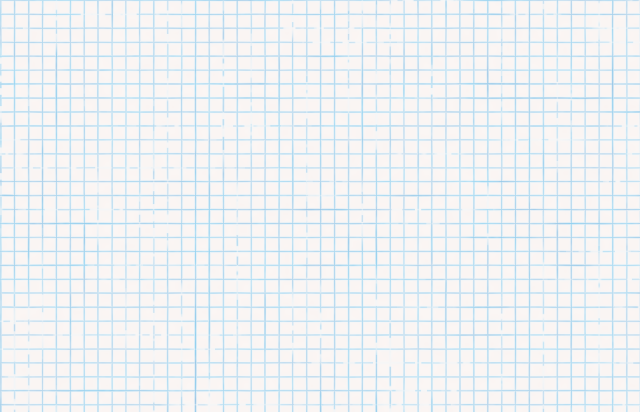
Reproduce this pattern procedurally as a WebGL 2 fragment shader.

```glsl
#version 300 es
precision highp float;
// Graph paper: a 46-column grid of fine, unevenly printed blue lines on warm white.
uniform vec2 u_resolution;
out vec4 fragColor;

float hash(vec2 p) {
  return fract(sin(dot(p, vec2(127.1, 311.7))) * 43758.5453);
}

float noise(vec2 p) {
  vec2 i = floor(p), f = fract(p);
  f = f * f * (3.0 - 2.0 * f);
  return mix(mix(hash(i), hash(i + vec2(1, 0)), f.x),
             mix(hash(i + vec2(0, 1)), hash(i + vec2(1, 1)), f.x), f.y);
}

// One family of lines: x = ink, y = halo, z = bare scuffed patches
vec3 ruling(float across, float along, float seed, float px) {
  float id = floor(across + 0.5);
  vec2 key = vec2(id * 7.0 + seed, seed);
  float wobble = 0.025 * (hash(key) - 0.5) + 0.02 * (noise(vec2(along * 0.6, key.x)) - 0.5);
  float d = abs(across - id - wobble);

  // Width and strength differ by line, by cell and along the stroke
  float cell = hash(vec2(floor(along), key.x + 3.0));
  float heavy = smoothstep(0.78, 0.9, noise(vec2(along * 0.17, key.x + 19.0)));
  float width = 0.036 + 0.008 * (hash(key + 5.0) - 0.5) + 0.01 * heavy;
  float strength = 0.72 + 0.16 * hash(key + 9.0) + 0.1 * cell + 0.15 * heavy;
  strength *= 0.88 + 0.2 * noise(vec2(along * 3.0, key.x + 31.0));

  // Long worn stretches hold short breaks
  float worn = smoothstep(0.66, 0.86, noise(vec2(along * 0.13, key.x + 47.0)));
  float broken = worn * smoothstep(0.42, 0.62, noise(vec2(along * 2.3, key.x + 61.0)));
  strength *= (1.0 - 0.25 * worn) * (1.0 - 0.85 * broken);

  float soft = max(0.045, px);
  float body = 1.0 - smoothstep(width - soft, width + soft, d);
  float halo = exp(-d * d / 0.017);
  return vec3(body * strength, halo * (1.0 - 0.6 * broken), body * broken);
}

void main() {
  // Grid units: one cell is 1/46 of the width, rows counted from the top
  float px = 46.0 / u_resolution.x;
  vec2 p = vec2(gl_FragCoord.x, u_resolution.y - gl_FragCoord.y) * px;
  p = p * vec2(1.0, 0.998) - vec2(0.05, 0.03);

  vec3 columns = ruling(p.x, p.y, 11.0, px);
  vec3 rows = ruling(p.y, p.x, 83.0, px);
  float ink = clamp(max(columns.x, rows.x) + 0.15 * columns.x * rows.x, 0.0, 1.0);
  float halo = max(columns.y, rows.y);
  float bare = max(columns.z, rows.z);

  // Paper with faint mottling, then halo, ink and scuffs
  vec3 color = vec3(0.982, 0.961, 0.953) + 0.006 * (noise(p * 1.7) - 0.5);
  color = mix(color, vec3(0.93, 0.975, 1.0), 0.45 * halo);
  vec3 blue = mix(vec3(0.62, 0.78, 0.90), vec3(0.57, 0.83, 0.95), noise(p * 0.8 + 40.0));
  color = mix(color, blue, ink);
  color = mix(color, vec3(0.99, 0.985, 0.98), 0.5 * bare);
  fragColor = vec4(color, 1.0);
}
```
